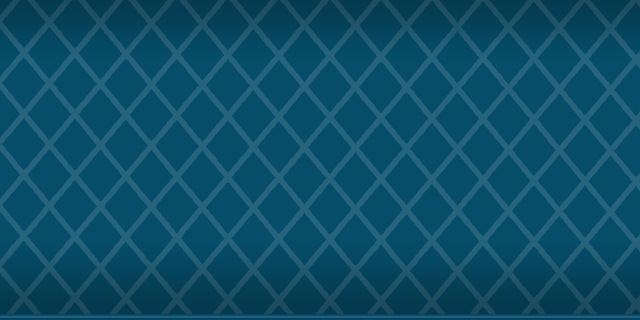
Give the GLSL for this pattern, as a WebGL 1 fragment shader.

```glsl
precision highp float;

uniform vec2 u_resolution;

const vec3 WALL = vec3(0.02, 0.302, 0.412);
const vec3 TRIM_BASE = vec3(0.03, 0.26, 0.36);
const vec3 TRIM_LIGHT = vec3(0.10, 0.38, 0.51);

// Lengths are fractions of the canvas height
const vec2 CELL = vec2(0.1594, 0.1911);
const vec2 ANCHOR = vec2(1.031, 0.4427);
const float ROW_TILT = 0.011;
const float LINE_WIDTH = 0.0176;
const float LINE_OPACITY = 0.13;
const float TRIM_HEIGHT = 0.018;

vec2 hashGradient(vec2 cell) {
  float angle = 6.2832 * fract(sin(dot(cell, vec2(127.1, 311.7))) * 43758.5);
  return vec2(cos(angle), sin(angle));
}

float gradientNoise(vec2 p) {
  vec2 i = floor(p);
  vec2 f = fract(p);
  vec2 w = f * f * f * (f * (f * 6.0 - 15.0) + 10.0);
  float a = dot(hashGradient(i), f);
  float b = dot(hashGradient(i + vec2(1.0, 0.0)), f - vec2(1.0, 0.0));
  float c = dot(hashGradient(i + vec2(0.0, 1.0)), f - vec2(0.0, 1.0));
  float d = dot(hashGradient(i + vec2(1.0, 1.0)), f - vec2(1.0, 1.0));
  return mix(mix(a, b, w.x), mix(c, d, w.x), w.y);
}

// Distance to the nearest line of two crossing diagonal families
float latticeDistance(vec2 p, vec2 cell) {
  vec2 c = p / cell;
  vec2 phase = vec2(c.x + c.y, c.x - c.y);
  vec2 offset = abs(fract(phase + 0.5) - 0.5);
  float spacing = 1.0 / length(1.0 / cell);
  return min(offset.x, offset.y) * spacing;
}

float stroke(float dist, float width, float pixel) {
  return 1.0 - smoothstep(-0.6 * pixel, 0.6 * pixel, dist - 0.5 * width);
}

// Darkening towards the top and bottom edges
float edgeShade(float y) {
  float top = smoothstep(0.80, 1.0, y);
  float bottom = 1.0 - smoothstep(0.02, 0.27, y);
  return 1.0 - 0.23 * top - 0.25 * bottom;
}

// Narrow horizontal moulding with one light ridge
vec3 trimColor(float y, float height, float pixel) {
  float ridge = stroke(abs(y - 0.55 * height), 0.4 * height, pixel);
  return mix(TRIM_BASE, TRIM_LIGHT, ridge);
}

void main() {
  float pixel = 1.0 / u_resolution.y;
  vec2 p = gl_FragCoord.xy * pixel;

  // Slightly sloping rows of diamonds
  vec2 q = p - ANCHOR;
  q.y += ROW_TILT * q.x;

  // Rough line edges
  float roughness = 0.0022 * gradientNoise(p * 75.0);
  float dist = latticeDistance(q, CELL) + roughness;
  float line = stroke(dist, LINE_WIDTH, pixel);

  vec3 color = mix(WALL, vec3(1.0), LINE_OPACITY * line);
  color *= edgeShade(p.y);

  float trim = 1.0 - smoothstep(-0.5 * pixel, 0.5 * pixel, p.y - TRIM_HEIGHT);
  color = mix(color, trimColor(p.y, TRIM_HEIGHT, pixel), trim);

  gl_FragColor = vec4(color, 1.0);
}
```
